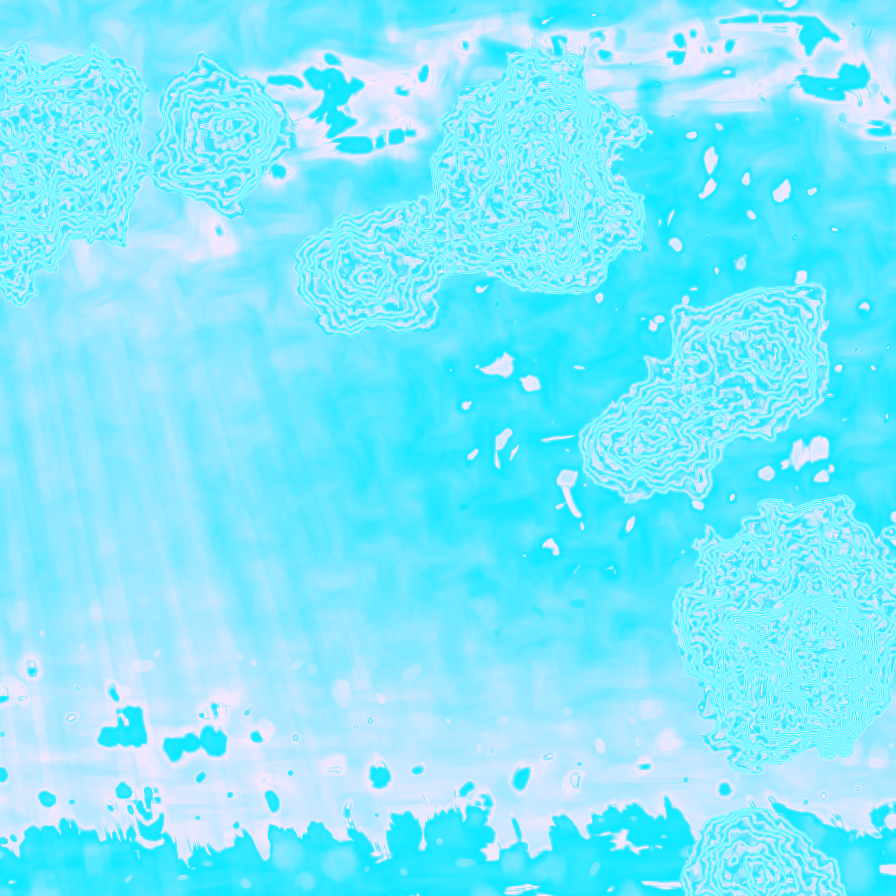
Give the GLSL for this texture, as a Shadertoy shader.

```glsl
vec2 hash2(vec2 c) {
    return fract(sin(vec2(dot(c, vec2(127.1, 311.7)), dot(c, vec2(269.5, 183.3)))) * 43758.5);
}

// Layered, warped sines, roughly -0.8 to 0.8
float waves(vec2 p) {
    float sum = 0.0, amp = 0.5;
    for (int i = 0; i < 4; i++) {
        p = mat2(0.8, 0.6, -0.6, 0.8) * p * 1.7 + 3.1;
        p += 0.6 * sin(p.yx * 1.1);
        sum += amp * sin(p.x) * sin(p.y);
        amp *= 0.6;
    }
    return sum;
}

// Cellular islands of random size, 1 inside and 0 outside
float islands(vec2 p) {
    vec2 cell = floor(p);
    float bump = 0.0;
    for (int y = -1; y <= 1; y++)
    for (int x = -1; x <= 1; x++) {
        vec2 c = cell + vec2(x, y);
        vec2 rnd = hash2(c);
        float radius = 0.05 + 0.45 * pow(hash2(c + 7.3).x, 2.2);
        float d = length(p - c - rnd) / radius;
        bump = max(bump, 1.0 - smoothstep(0.4, 1.3, d));
    }
    return bump;
}

// Steep mounds strung along a curved, zigzag path
float mounds(vec2 p) {
    float height = 0.0;
    float ragged = 0.22 * waves(p * 22.0) + 0.08 * waves(p * 65.0);
    p += 0.035 * vec2(waves(p * 8.0), waves(p * 8.0 + 9.0));
    for (int i = 0; i < 9; i++) {
        float k = float(i), t = k / 8.0;
        float zigzag = (i % 2 == 0 ? -0.1 : 0.1) * sin(3.1416 * t);
        vec2 center = vec2(0.03 + 0.87 * sin(1.9 * t), 0.82 - 0.8 * t * t + zigzag);
        float radius = 0.1 + 0.035 * cos(2.0944 * k);
        vec2 q = (p - center) / radius;
        float d = sqrt(dot(q, q) + 0.02) + ragged;
        height += radius * max(0.0, 1.0 - d);
    }
    return height;
}

// Mottled ground with an arched ridge, a rising lower edge and fanned streaks
float ground(vec2 p) {
    float left = 1.0 - smoothstep(0.12, 0.7, p.x + 0.15 * (p.y - 0.5));
    float low = 1.0 - smoothstep(0.1, 0.43, p.y + 0.08 * waves(p * 4.0));
    float fan = (p.x + 0.27) / (2.29 - p.y);
    float mottle = waves(p * 34.0);

    float v = 0.2 + 0.32 * left + 0.15 * waves(p * 4.0);
    v += 0.27 * mottle * mix(1.0, 0.35, left * (1.0 - smoothstep(0.55, 0.75, p.y)));

    float arch = p.y - 0.96 + 0.8 * (p.x - 0.7) * (p.x - 0.7) + 0.09 * waves(p * vec2(9.0, 22.0));
    v += 0.72 * exp(-arch * arch / 0.0022) * smoothstep(0.12, 0.35, p.x);

    v = mix(v, 0.87, 0.8 * low) + 0.17 * low * waves(p * vec2(18.0, 50.0));
    v += 0.17 * left * waves(vec2(fan * 95.0, p.y * 1.5)) * (1.0 - smoothstep(0.5, 0.8, p.y));

    float edge = p.y + 0.04 * waves(vec2(fan * 30.0, p.y * 8.0));
    edge += 0.045 * waves(vec2(fan * 130.0, p.y * 22.0));
    v += 0.32 * (1.0 - smoothstep(0.055, 0.09, edge));

    float islandLift = mix(-0.34 * smoothstep(0.4, 0.6, p.x), 0.3, low);
    vec2 islandPos = p * vec2(22.0, 20.0) + 0.3 * waves(p * 20.0);
    return v + islandLift * islands(islandPos);
}

// Ground sunk by the mounds, with a fine grain on them
float terrain(vec2 p) {
    float mound = mounds(p);
    float grain = 0.45 * waves(p * 110.0) * smoothstep(0.0, 0.05, mound);
    return ground(p) - 115.0 * mound + grain;
}

// Wrapped height with a softened contour edge
float wrapTone(float height, float soft) {
    float f = fract(height);
    return min(f / (1.0 - soft), (1.0 - f) / soft);
}

void mainImage(out vec4 fragColor, in vec2 fragCoord) {
    vec2 p = fragCoord / iResolution.y;

    // Four neighbouring heights give both the slope and a smooth average
    vec2 e = vec2(1.0 / 560.0, 0.0);
    float h0 = terrain(p), hx = terrain(p + e.xy);
    float hy = terrain(p + e.yx), hxy = terrain(p + e.xx);
    float slope = 1.8 * length(vec2(hx + hxy - h0 - hy, hy + hxy - h0 - hx) * 0.5);
    float soft = clamp(slope, 0.02, 0.55);
    float tone = 0.25 * (wrapTone(h0, soft) + wrapTone(hx, soft) + wrapTone(hy, soft) + wrapTone(hxy, soft));

    // Cyan to pale pink, slightly greener where contours crowd
    float dense = smoothstep(0.3, 0.8, slope);
    fragColor = vec4(mix(0.04, 0.98, tone), 0.91 + 0.05 * dense, 1.0, 1.0);
}
```
